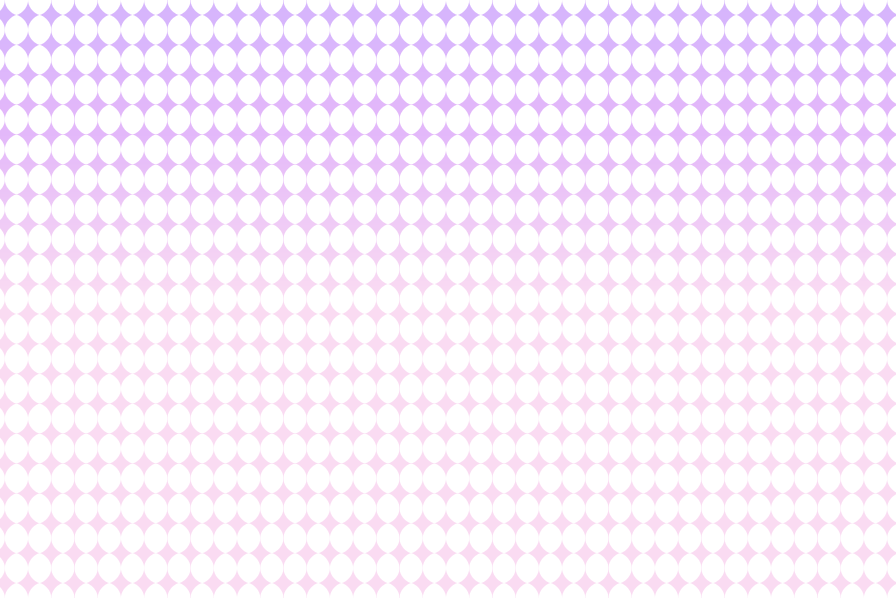
This pattern is drawn by a Shadertoy shader. Its source:

```glsl
// Rows of white egg-shaped ovals that touch on all sides, leaving four-pointed
// stars between them. The stars show a lilac-to-pink gradient down the canvas.
// Each oval is a superellipse: round at its sides, slightly peaked at its ends.

const vec2 REPEATS = vec2(38.59, 20.0);   // ovals across and down
const vec2 OFFSET = vec2(0.708, 0.0);     // first oval centre, in cells
const vec2 ROUNDNESS = vec2(1.4, 2.0);    // superellipse exponents

const vec3 WHITE = vec3(1.0);
const vec3 LAVENDER = vec3(0.84, 0.71, 0.99);
const vec3 ORCHID = vec3(0.89, 0.72, 0.98);
const vec3 PINK = vec3(0.98, 0.86, 0.95);

// Offset from the nearest oval centre; the cell spans -1 to 1 on each axis.
vec2 repeatCell(vec2 uv, vec2 repeats, vec2 offset) {
    return 2.0 * fract(uv * repeats - offset + 0.5) - 1.0;
}

// Approximate signed distance in pixels, negative inside the oval.
float ovalDistance(vec2 p, vec2 exponents, vec2 halfCell) {
    vec2 q = max(abs(p), vec2(1e-4));
    vec2 powers = pow(q, exponents);
    vec2 slope = exponents * powers / q / halfCell;
    return (powers.x + powers.y - 1.0) / max(length(slope), 1e-4);
}

// Three-stop gradient, with depth 0 at the top and 1 at the bottom.
vec3 starColor(float depth) {
    vec3 upper = mix(LAVENDER, ORCHID, smoothstep(0.0, 0.22, depth));
    return mix(upper, PINK, clamp((depth - 0.22) / 0.28, 0.0, 1.0));
}

void mainImage(out vec4 fragColor, in vec2 fragCoord) {
    vec2 uv = fragCoord / iResolution.xy;
    vec2 halfCell = 0.5 * iResolution.xy / REPEATS;

    // Star coverage, smoothed over one pixel
    vec2 cell = repeatCell(uv, REPEATS, OFFSET);
    float dist = ovalDistance(cell, ROUNDNESS, halfCell);
    float star = clamp(dist + 0.5, 0.0, 1.0);

    fragColor = vec4(mix(WHITE, starColor(1.0 - uv.y), star), 1.0);
}
```
